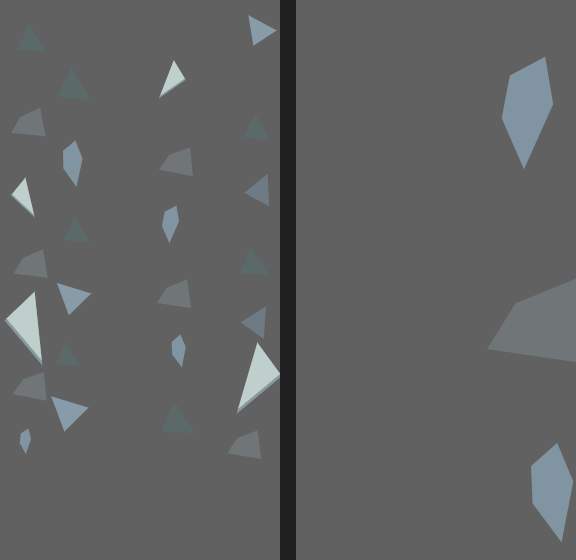
Left, the full canvas; right, a detail of the centre.
A Shadertoy shader for this background:

```glsl
const vec3 GROUND = vec3(0.38);
const vec3 TEAL   = vec3(0.36, 0.41, 0.41);
const vec3 STONE  = vec3(0.44, 0.46, 0.47);
const vec3 SLATE  = vec3(0.44, 0.48, 0.52);
const vec3 BLUE   = vec3(0.53, 0.61, 0.66);
const vec3 STEEL  = vec3(0.50, 0.58, 0.63);
const vec3 PALE   = vec3(0.75, 0.81, 0.80);
const vec3 BEVEL  = vec3(0.53, 0.60, 0.61);

const int   ROWS        = 13;
const float TOP_ROW     = 1.88;    // heights in canvas widths
const float BOTTOM_ROW  = 0.42;
const float ROW_BIAS    = 0.85;    // below 1 packs the lower rows
const vec2  BAND_CENTER = vec2(0.18, 0.76);
const vec2  BAND_SWING  = vec2(0.09, 0.14);
const vec2  JITTER      = vec2(0.06, 0.04);
const float SHARD_UNIT  = 0.01;    // outline unit in canvas widths
const float BEVEL_WIDTH = 1.0;     // in outline units
const float GOLDEN      = 0.618034;

float hash(float n) {
    return fract(sin(n * 127.1 + 3.7) * 43758.5453);
}

mat2 rotation(float a) {
    float c = cos(a), s = sin(a);
    return mat2(c, s, -s, c);
}

// Signed distance to the line a-b, positive on its left
float edge(vec2 p, vec2 a, vec2 b) {
    vec2 e = normalize(b - a);
    return dot(p - a, vec2(-e.y, e.x));
}

// Convex outlines, corners in clockwise order
float triangle(vec2 p, vec2 a, vec2 b, vec2 c) {
    return max(edge(p, a, b), max(edge(p, b, c), edge(p, c, a)));
}

float quad(vec2 p, vec2 a, vec2 b, vec2 c, vec2 d) {
    return max(max(edge(p, a, b), edge(p, b, c)), max(edge(p, c, d), edge(p, d, a)));
}

float crystal(vec2 p) {
    vec2 a = vec2(1.8, 9.1), b = vec2(3.9, 1.8), c = vec2(0.5, -8.9);
    vec2 d = vec2(-3.9, -1.3), e = vec2(-3.4, 5.5);
    return max(quad(p, a, b, c, d + (d - c) * 0.0), -1e3) < -1e2 ? 0.0 :
        max(max(edge(p, a, b), edge(p, b, c)),
            max(edge(p, c, d), max(edge(p, d, e), edge(p, e, a))));
}

void paint(inout vec3 color, vec3 ink, float dist, float pixel) {
    color = mix(color, ink, clamp(0.5 - dist / pixel, 0.0, 1.0));
}

void mainImage(out vec4 fragColor, in vec2 fragCoord) {
    vec2 uv = fragCoord / iResolution.x;
    vec3 color = GROUND;

    for (int i = 0; i < 2 * ROWS; i++) {
        // Two bands of shards, each zigzagging downwards
        int row = i / 2, side = i % 2;
        float id = float(i);
        float depth = float(row) / float(ROWS - 1);
        float swing = (row + side) % 2 == 0 ? -1.0 : 1.0;
        vec2 center = vec2(BAND_CENTER[side] + swing * BAND_SWING[side],
                           mix(TOP_ROW, BOTTOM_ROW, pow(depth, ROW_BIAS)));
        center += JITTER * (vec2(hash(id), hash(id + 40.0)) - 0.5);

        float size = hash(id + 80.0);
        float spin = hash(id + 120.0) - 0.5;
        float kind = fract(id * GOLDEN);   // evenly spread shares of each kind

        // Scale and turn by kind
        float scale = 1.0, turn = 0.3;
        if (kind < 0.25)      { scale = mix(0.65, 1.05, size); turn = 0.1; }
        else if (kind < 0.575) turn = 0.15;
        else if (kind < 0.70) { scale = mix(1.0, 1.8, size); turn = 0.5; }
        else if (kind < 0.84) { scale = mix(0.45, 1.0, size); turn = 0.9; }
        else                    scale = depth > 0.5 ? 1.0 : 0.55;

        float unit = SHARD_UNIT * scale;
        float pixel = 1.0 / (iResolution.x * unit);
        vec2 p = rotation(spin * turn) * (uv - center) / unit;

        if (kind < 0.25) {
            paint(color, TEAL, triangle(p, vec2(-1.0, 6.8), vec2(6.8, -6.2), vec2(-6.5, -5.0)), pixel);
        } else if (kind < 0.475) {
            paint(color, STONE, quad(p, vec2(4.4, 5.2), vec2(6.0, -5.0), vec2(-6.2, -3.4), vec2(-2.9, 2.1)), pixel);
        } else if (kind < 0.575) {
            paint(color, SLATE, triangle(p, vec2(3.4, 5.8), vec2(3.4, -5.8), vec2(-5.2, -0.5)), pixel);
        } else if (kind < 0.70) {
            paint(color, BLUE, triangle(p, vec2(-3.7, 4.2), vec2(4.7, 0.5), vec2(-1.6, -4.4)), pixel);
        } else if (kind < 0.84) {
            paint(color, STEEL, crystal(p), pixel);
        } else {
            // Bright shard with one shaded side, mirrored in the left band
            if (side == 0) p.x = -p.x;
            vec2 a = vec2(-1.6, 12.8), b = vec2(7.8, 1.3), c = vec2(-7.6, -13.0);
            float body = triangle(p, a, b, c);
            paint(color, BEVEL, body, pixel);
            paint(color, PALE, max(body, edge(p, b, c) + BEVEL_WIDTH), pixel);
        }
    }
    fragColor = vec4(color, 1.0);
}
```
